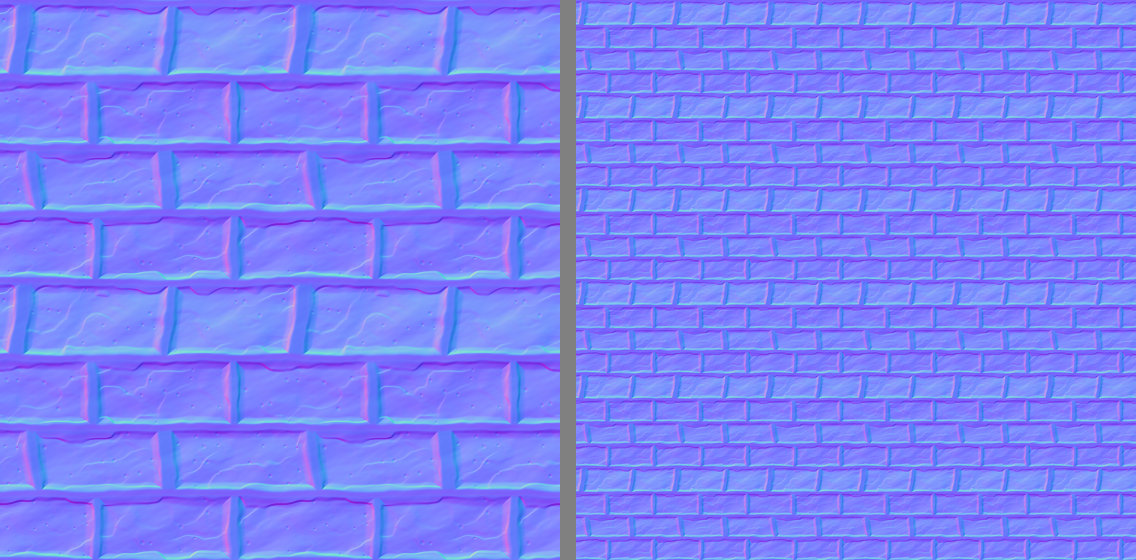
Left, the tile; right, the same tile 3 across and 3 down.
This texture map is drawn by a WebGL 1 fragment shader. Its source:

```glsl
precision highp float;
// Tangent-space normal map of a worn, chipped brick wall, tiling in both directions.

uniform vec2 u_resolution;

const float REPEATS = 2.0;         // tiles per canvas side, each 2 bricks by 4 rows
const float SAMPLE_STEP = 0.0022;  // half width of the slope filter, in tile units
const float MORTAR_HALF = 0.009;

// Row layout, from the bottom row to the top one
const vec4 ROW_BASE = vec4(0.0, 0.243, 0.48, 0.73);
const vec4 ROW_TOP = vec4(0.243, 0.48, 0.73, 1.0);
const vec4 JOINT_A = vec4(0.343, 0.122, 0.328, 0.075);
const vec4 JOINT_B = vec4(0.836, 0.598, 0.836, 0.598);
const vec4 HALF_A = vec4(0.005, 0.009, 0.009, 0.018);
const vec4 HALF_B = vec4(0.009, 0.019, 0.007, 0.009);
const vec4 JOINT_SLANT = vec4(0.0, -0.022, -0.008, 0.034);
const vec4 FACE_TILT = vec4(0.0, 0.06, -0.01, 0.15);

float hash(vec2 p) {
  vec3 q = fract(vec3(p.xyx) * 0.1031);
  q += dot(q, q.yzx + 33.33);
  return fract((q.x + q.y) * q.z);
}

// Value noise that wraps after one unit of p; cells must be whole numbers
float noise(vec2 p, vec2 cells, float seed) {
  vec2 cell = floor(p * cells);
  vec2 f = fract(p * cells);
  vec2 u = f * f * f * (f * (f * 6.0 - 15.0) + 10.0);
  vec2 lo = mod(cell, cells) + seed;
  vec2 hi = mod(cell + 1.0, cells) + seed;
  return mix(mix(hash(lo), hash(vec2(hi.x, lo.y)), u.x),
             mix(hash(vec2(lo.x, hi.y)), hash(hi), u.x), u.y);
}

float fbm(vec2 p, vec2 cells, float seed) {
  float sum = 0.0;
  float gain = 0.6;
  for (int i = 0; i < 4; i++) {
    sum += gain * noise(p, cells, seed);
    cells *= 2.0;
    gain *= 0.38;
    seed += 17.0;
  }
  return sum;
}

// One for the row that holds y, zero for the others
vec4 rowMask(float y) {
  vec4 above = step(ROW_BASE, vec4(y));
  return above - vec4(above.yzw, 0.0);
}

float jointDistance(float x, float centre, float halfWidth) {
  return abs(fract(x - centre + 0.5) - 0.5) - halfWidth;
}

// Distance into the brick from its sides (x) and from its top and bottom (y)
vec2 brickEdges(vec2 p, out vec4 row) {
  p += 0.012 * (vec2(noise(p, vec2(8.0), 3.0), noise(p, vec2(7.0), 41.0)) - 0.5);
  p += 0.006 * (vec2(noise(p, vec2(23.0), 9.0), noise(p, vec2(25.0), 57.0)) - 0.5);
  float y = fract(p.y + 0.006);
  row = rowMask(y);
  float base = dot(row, ROW_BASE);
  float top = dot(row, ROW_TOP);
  float x = p.x - dot(row, JOINT_SLANT) * ((y - base) / (top - base) - 0.5);
  float side = min(jointDistance(x, dot(row, JOINT_A), dot(row, HALF_A)),
                   jointDistance(x, dot(row, JOINT_B), dot(row, HALF_B)));
  float level = min(1.25 * (y - base - MORTAR_HALF), top - y - MORTAR_HALF);
  return vec2(side, level);
}

// Slanted flakes: a steep lower lip, then a slow fall
float ledges(vec2 p, vec2 skew) {
  float phase = fract(skew.y * 4.0 + 2.2 * fbm(p, vec2(6.0, 7.0), 71.0));
  float lip = smoothstep(0.0, 0.13, phase) * (1.0 - smoothstep(0.15, 0.95, phase));
  return lip * smoothstep(0.45, 0.85, noise(skew, vec2(4.0, 5.0), 29.0));
}

// Small grains, at most one in each cell
float grains(vec2 p, float cells) {
  vec2 id = mod(floor(p * cells), cells);
  vec2 centre = 0.25 + 0.5 * vec2(hash(id + 5.0), hash(id + 83.0));
  float radius = mix(0.12, 0.22, hash(id + 47.0));
  float present = step(0.74, hash(id + 131.0));
  return present * (1.0 - smoothstep(0.0, radius, length(fract(p * cells) - centre)));
}

float height(vec2 p) {
  vec4 row;
  vec2 edges = brickEdges(p, row);
  vec2 skew = vec2(p.x + p.y, 2.0 * p.y - p.x);
  // Ragged rim of uneven strength, with larger bites knocked out of it
  float bite = 0.028 * smoothstep(0.5, 0.85, noise(p, vec2(11.0, 13.0), 19.0));
  float rim = min(edges.x - 0.3 * bite, edges.y - bite) - 0.006 * noise(p, vec2(29.0), 63.0);
  float body = smoothstep(0.0, 0.036, min(edges.x, edges.y));
  float face = smoothstep(0.0, 0.014, rim);
  float rimHeight = mix(0.0008, 0.0042, noise(p, vec2(9.0, 10.0), 113.0));
  float patches = smoothstep(0.42, 0.62, fbm(p, vec2(9.0, 13.0), 151.0));
  float relief = 0.002 * ledges(p, skew) + 0.0016 * grains(p, 21.0) + 0.0013 * patches;
  float waves = 0.014 * fbm(skew, vec2(3.0, 4.0), 97.0);
  return 0.0042 * body + face * (rimHeight + relief) + waves * mix(0.5, 1.0, body);
}

// Broad lean of mortar beds, upright joints and brick faces
vec2 lean(vec2 p) {
  vec4 row;
  vec2 edges = brickEdges(p, row);
  vec2 mortar = mix(vec2(0.02, -0.22), vec2(0.24, -0.03), smoothstep(-0.006, 0.012, edges.y));
  float face = smoothstep(-0.008, 0.024, min(edges.x, edges.y));
  return mix(mortar, vec2(0.0, dot(row, FACE_TILT)), face);
}

void main() {
  vec2 p = gl_FragCoord.xy / u_resolution * REPEATS;
  vec2 e = vec2(SAMPLE_STEP, 0.0);
  vec2 slope = vec2(height(p + e.xy) - height(p - e.xy),
                    height(p + e.yx) - height(p - e.yx)) / (2.0 * SAMPLE_STEP);
  slope += lean(p);
  // Green points down the wall
  vec3 normal = normalize(vec3(-slope.x, slope.y, 1.0));
  gl_FragColor = vec4(0.5 + 0.5 * normal, 1.0);
}
```
